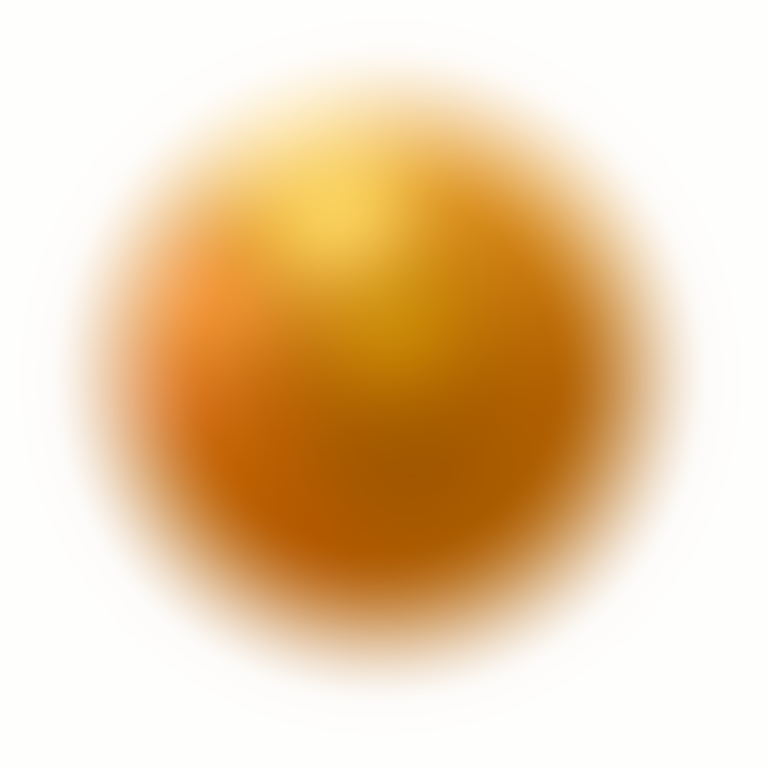
Reproduce this background procedurally as a WebGL 1 fragment shader.

```glsl
precision highp float;
// A soft amber orb on white: a blurred disc coloured by a vertical ramp
// with overlapping Gaussian glows, brightest at the upper left and
// darkest just below the centre.

uniform vec2 u_resolution;

// Gaussian falloff: 1 at the centre, about 0.37 at the radius.
float glow(vec2 p, vec2 centre, float radius) {
  vec2 d = (p - centre) / radius;
  return exp(-dot(d, d));
}

// Warm surface colour of the orb.
vec3 orbColour(vec2 p) {
  vec3 brown = vec3(0.695, 0.375, 0.0);
  vec3 orange = vec3(0.885, 0.575, 0.12);
  vec3 colour = mix(brown, orange, smoothstep(0.45, 0.85, p.y));

  // Shadow and russet tones of the lower half.
  colour = mix(colour, vec3(0.71, 0.34, 0.0), 0.8 * glow(p, vec2(0.40, 0.30), 0.15));
  colour = mix(colour, vec3(0.76, 0.38, 0.0), 0.8 * glow(p, vec2(0.29, 0.42), 0.12));
  colour = mix(colour, vec3(0.62, 0.335, 0.0), 0.95 * glow(p, vec2(0.535, 0.415), 0.13));

  // Ochre band under the highlight.
  vec2 band = p - vec2(0.51, 0.59);
  band = vec2(band.x * 0.94 + band.y * 0.34, band.y * 0.94 - band.x * 0.34);
  colour = mix(colour, vec3(0.785, 0.53, 0.0), 0.9 * glow(band, vec2(0.0), 0.11));

  // Orange rim on the left, redder towards the bottom.
  colour = mix(colour, vec3(0.86, 0.44, 0.13), 0.75 * glow(p, vec2(0.20, 0.50), 0.10));
  colour = mix(colour, vec3(0.95, 0.575, 0.21), 0.95 * glow(p, vec2(0.255, 0.62), 0.12));

  // Yellow highlight, stretched towards the top edge.
  colour = mix(colour, vec3(0.99, 0.80, 0.35), 0.85 * glow(p, vec2(0.38, 0.85), 0.13));
  return mix(colour, vec3(0.98, 0.825, 0.37), 0.96 * glow(p, vec2(0.435, 0.735), 0.115));
}

void main() {
  vec2 p = gl_FragCoord.xy / u_resolution;
  float dist = length(p - vec2(0.495, 0.513));

  // Wide blurred edge plus a faint outer halo.
  float cover = 1.0 - smoothstep(0.22, 0.445, dist);
  float halo = 0.025 * (1.0 - smoothstep(0.38, 0.495, dist));
  vec3 paper = vec3(0.997, 0.996, 0.994);

  gl_FragColor = vec4(mix(paper, orbColour(p), max(cover, halo)), 1.0);
}
```
